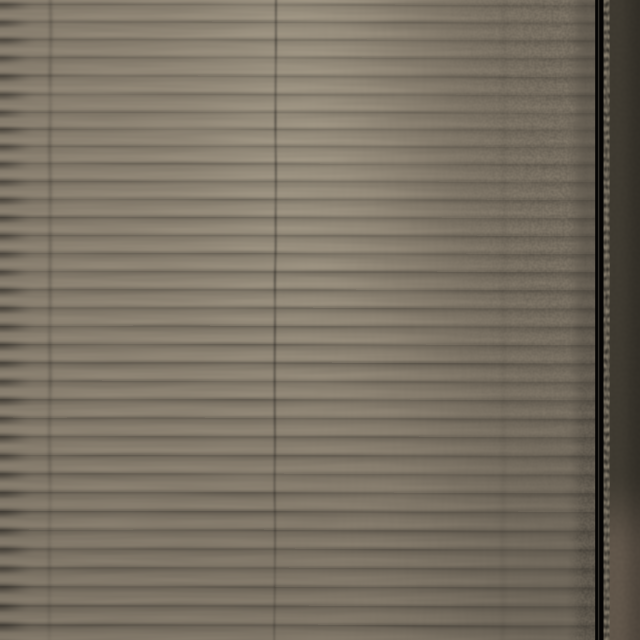
A WebGL 2 fragment shader for this pattern:

```glsl
#version 300 es
precision highp float;
// A closed window blind: about 35 thin slats, three vertical cords, a soft glow,
// and a black frame with a dark side panel. Slats come from fract() of a gently
// stretched height; gradient noise adds fibres, uneven shadows and grain.

uniform vec2 u_resolution;
out vec4 outColor;

const vec3 CLOTH = vec3(0.528, 0.490, 0.430);
const vec3 GLOW  = vec3(0.072, 0.073, 0.066);
const vec3 PANEL = vec3(0.235, 0.218, 0.183);
const vec3 PANEL_LOW = vec3(0.365, 0.325, 0.280);
const vec3 BLACK = vec3(0.018, 0.017, 0.014);
const vec3 BEAD  = vec3(0.460, 0.430, 0.375);

vec2 hashGradient(vec2 cell) {
  vec3 p = fract(cell.xyx * vec3(0.1031, 0.1030, 0.0973));
  p += dot(p, p.yzx + 33.33);
  float angle = 6.2832 * fract((p.x + p.y) * p.z);
  return vec2(cos(angle), sin(angle));
}

// Gradient noise, roughly -0.7 to 0.7
float noise(vec2 p) {
  vec2 i = floor(p), f = fract(p);
  vec2 w = f * f * f * (f * (f * 6.0 - 15.0) + 10.0);
  float a = dot(hashGradient(i), f);
  float b = dot(hashGradient(i + vec2(1, 0)), f - vec2(1, 0));
  float c = dot(hashGradient(i + vec2(0, 1)), f - vec2(0, 1));
  float d = dot(hashGradient(i + vec2(1, 1)), f - vec2(1, 1));
  return mix(mix(a, b, w.x), mix(c, d, w.x), w.y);
}

// Soft-edged vertical strip from left to right
float strip(float x, float left, float right, float soft) {
  return smoothstep(left - soft, left + soft, x)
       * (1.0 - smoothstep(right - soft, right + soft, x));
}

float bell(float x, float center, float width) {
  float d = (x - center) / width;
  return exp(-d * d);
}

// Slat coordinate: whole numbers fall on the dark seams
float slatCoordinate(vec2 uv) {
  float sag = 0.0005 * noise(vec2(uv.x * 4.0, uv.y * 30.0));
  float h = uv.y - 0.0247 + sag + 0.0015 * smoothstep(0.2, 0.9, uv.x);
  return 33.53 * h + 1.6 * h * h + 0.12 * bell(uv.y, 0.84, 0.06);
}

// Brightness factor across one slat: soft seam with a shadow hanging below it
float slatShade(float slat, vec2 uv) {
  float f = fract(slat), id = floor(slat + 0.5);
  float below = 1.0 - f;
  float vary = 1.0 + 0.5 * noise(vec2(uv.x * 4.0, id * 1.37 + 0.4));
  float lower = 1.0 - smoothstep(0.5, 0.85, uv.y);
  float worn = smoothstep(0.60, 0.9, uv.x);
  float seam = bell(min(f, below), 0.0, mix(0.10, 0.15, worn)) * mix(0.125, 0.07, worn);
  float shadow = bell(below, 0.06, 0.30) * smoothstep(-0.04, 0.06, below)
               * mix(0.075, 0.135, lower) * mix(1.0, 0.85, worn);
  float lip = bell(f, 0.27, 0.18) * 0.025;
  // Scallops at the left border
  float edge = 1.0 - smoothstep(0.0, 0.055, uv.x + 0.012 * noise(vec2(3.0, id * 0.7)));
  float scallop = pow(0.5 + 0.5 * cos(6.2832 * (f + 0.10)), 1.5) * edge * 0.24;
  return 1.0 + lip - (seam + shadow) * vary - scallop;
}

vec3 roomLight(vec2 uv) {
  float glow = bell(uv.x, 0.46, 0.17) * smoothstep(0.12, 0.75, uv.y);
  float side = bell(uv.x, 0.17, 0.16) * 0.2 * smoothstep(0.05, 0.6, uv.y);
  float dim = 1.0 - 0.125 * smoothstep(0.53, 0.88, uv.x)
                  - 0.06 * (1.0 - smoothstep(0.0, 0.4, uv.y));
  return (CLOTH + GLOW * (glow + side)) * dim;
}

// Darkening of one cord, wavering slightly
float cord(vec2 uv, float x, float width) {
  float waver = 0.0016 * noise(vec2(x * 50.0, uv.y * 11.0)) + 0.0015 * (uv.y - 0.5);
  float wear = 0.9 + 0.5 * noise(vec2(x * 70.0, uv.y * 24.0));
  return bell(uv.x, x + waver, width) * wear;
}

vec3 blind(vec2 uv) {
  vec3 color = roomLight(uv) * slatShade(slatCoordinate(uv), uv);
  // Cords
  float fade = mix(0.5, 1.0, smoothstep(0.0, 0.4, uv.y));
  color *= 1.0 - 0.27 * fade * cord(uv, 0.430, 0.0024);
  color *= 1.0 - 0.13 * fade * cord(uv, 0.078, 0.0038);
  color *= 1.0 - 0.04 * cord(uv, 0.787, 0.0060);
  // Fibres along the slats, faint upright streaks, and grain at the right
  float fibre = noise(uv * vec2(9.0, 170.0));
  float streak = noise(uv * vec2(150.0, 30.0)) * smoothstep(0.3, 0.7, uv.x);
  float grainArea = smoothstep(0.64, 0.90, uv.x) * smoothstep(0.05, 0.7, uv.y);
  float grain = noise(uv * 230.0) + 0.5 * noise(uv * 110.0 + 7.0);
  color *= 1.0 + 0.04 * fibre + 0.014 * streak + 0.11 * grainArea * grain;
  // Ragged dark border beside the frame
  float border = smoothstep(0.885, 0.915, uv.x + 0.010 * noise(uv * vec2(30.0, 85.0)));
  return color * (1.0 - border * (0.15 + 0.12 * grain));
}

void main() {
  vec2 uv = gl_FragCoord.xy / u_resolution;
  float soft = max(0.0008, 0.7 / u_resolution.x);
  vec3 color = blind(uv);
  // Side panel, lighter near the floor
  vec3 panel = mix(PANEL_LOW, PANEL, smoothstep(0.13, 0.27, uv.y));
  panel *= 1.04 - 0.20 * smoothstep(0.965, 1.0, uv.x) + 0.04 * noise(uv * 160.0);
  color = mix(color, panel, smoothstep(0.950 - soft, 0.950 + soft, uv.x));
  // Beaded strip, frame bar and its thin highlight
  float bead = 0.82 + 0.18 * cos(6.2832 * uv.y * 70.0) + 0.35 * noise(uv * vec2(200.0, 120.0));
  color = mix(color, BEAD * bead, strip(uv.x, 0.942, 0.9525, soft));
  color = mix(color, BLACK, strip(uv.x, 0.930, 0.943, soft));
  color += vec3(0.20, 0.19, 0.17) * bell(uv.x, 0.9355, 0.0011);
  outColor = vec4(clamp(color, 0.0, 1.0), 1.0);
}
```
